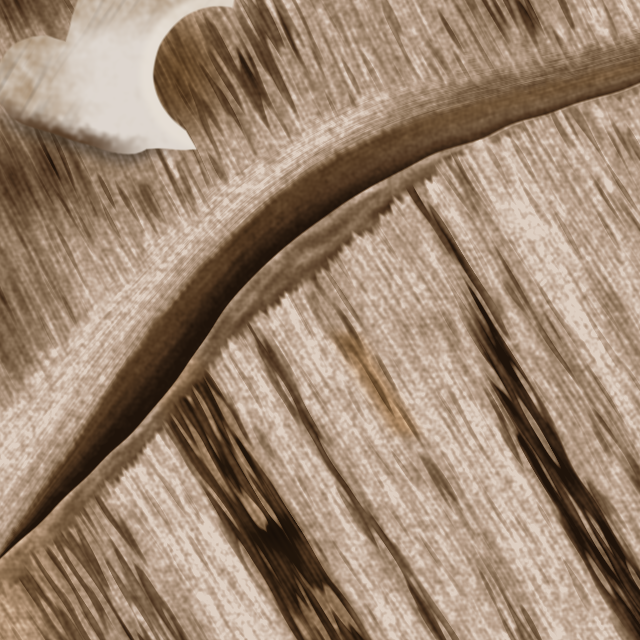
This texture is drawn by a WebGL 2 fragment shader. Its source:

```glsl
#version 300 es
precision highp float;
uniform vec2 u_resolution;
out vec4 fragColor;

const vec3 OCHRE = vec3(.55, .36, .15);
const vec3 BONE_WHITE = vec3(.87, .84, .81);
const vec3 BONE_TAN = vec3(.67, .57, .46);

vec2 gradientAt(vec2 c) {
  vec2 q = vec2(dot(c, vec2(127.1, 311.7)), dot(c, vec2(269.5, 183.3)));
  return 2. * fract(sin(q) * 43758.5) - 1.;
}

float noise(vec2 p) {
  vec2 i = floor(p), f = fract(p), u = f * f * (3. - 2. * f), e = vec2(0, 1);
  float a = dot(gradientAt(i), f), b = dot(gradientAt(i + e.yx), f - e.yx);
  float c = dot(gradientAt(i + e), f - e), d = dot(gradientAt(i + 1.), f - 1.);
  return mix(mix(a, b, u.x), mix(c, d, u.x), u.y);
}

// Catmull-Rom height through evenly spaced knots
float curve(float h[11], float x) {
  float s = clamp(x, 0., .9999) * 8., t = fract(s);
  int i = int(s);
  float a = h[i], b = h[i + 1], c = h[i + 2], d = h[i + 3];
  return b + .5 * t * (c - a + t * (2. * a - 5. * b + 4. * c - d + t * (3. * (b - c) + d - a)));
}

float band(float v, float lo, float hi) {
  return smoothstep(lo - .015, lo + .015, v) - smoothstep(hi - .015, hi + .015, v);
}

float spot(vec2 p, float x, float y, float rx, float ry) {
  vec2 q = (p - vec2(x, y)) / vec2(rx, ry);
  return exp(-dot(q, q));
}

float taper(vec2 p, vec2 a, vec2 b, float ra, float rb) {
  float h = clamp(dot(p - a, b - a) / dot(b - a, b - a), 0., 1.);
  return length(p - mix(a, b, h)) - mix(ra, rb, h);
}

// Wood colours from darkest (0) to palest (1)
vec3 woodRamp(float tone) {
  vec3 c[6] = vec3[6](vec3(.12, .075, .04), vec3(.31, .21, .13), vec3(.44, .34, .24),
    vec3(.58, .48, .38), vec3(.73, .63, .55), vec3(.87, .81, .76));
  float s = clamp(tone, 0., .9999) * 5.;
  int i = int(s);
  return mix(c[i], c[i + 1], fract(s));
}

// g.x runs across the fibres, g.y along them
float fibres(vec2 g, float base, float wear) {
  float fine = noise(g * vec2(170, 12)), mid = noise(g * vec2(65, 5) + 7.);
  float gash = noise(g * vec2(100, 11) + 53.) + .5 * mid + .3 * fine + .42 * wear - .16;
  return base + .36 * fine + .24 * mid + .24 * noise(g * vec2(17, 2.5) + 31.)
    - (.22 + .36 * wear) * smoothstep(0., .24, gash);
}

float lowerBoard(vec2 p, vec2 g) {
  float a = g.x, spread = .065 * smoothstep(.6, .3, p.y);
  float pale = band(a, .27, .375) + .6 * band(a, .62, .69) + .5 * band(a, .74, .83) + .5 * band(a, 1.01, 1.12);
  float wear = .6 * band(a, .05, .255) + .95 * band(a, .39, .495) + .8 * band(a, .575, .605)
    + .4 * band(a, .68, .73) + .5 * band(a, .965, 1.) + .3 * band(a, 1.14, 1.25)
    + 1.1 * band(a, .905 - spread, .93 - .3 * spread)
    + .7 * spot(p, .43, .17, .035, .025) + .6 * spot(p, .66, .49, .025, .025);
  return fibres(g, .84 + .08 * pale - .17 * wear, wear);
}

float upperBoard(vec2 p, vec2 g) {
  float wear = .8 * spot(p, .41, .9, .09, .12) + .7 * spot(p, .79, .98, .13, .08) + .4 * spot(p, .2, .7, .13, .06);
  float shade = .55 * spot(p, .02, .73, .16, .085) + .45 * spot(p, .27, .88, .08, .09)
    + .45 * spot(p, 0., .51, .075, .11) + .5 * spot(p, .03, 1., .1, .06);
  return fibres(g, .83 - shade - .15 * wear, wear);
}

float boneDistance(vec2 p, float hole) {
  vec2 heel = vec2(.195, .831);
  float knob = taper(p, vec2(.065, .872), heel, .072, .072);
  float shaft = taper(p, vec2(.169, .896), vec2(.25, 1.03), .078, .12);
  float spur = taper(p, heel, vec2(.305, .768), .072, .002);
  return max(min(min(knob, shaft), spur), -hole);
}

vec3 boneColor(vec2 p, float d, float hole) {
  float rough = noise(p * 38.) + .7 * noise(p * 95.);
  float worn = .6 * smoothstep(.16, .04, p.x) + .5 * smoothstep(.92, 1., p.y);
  vec3 c = mix(BONE_WHITE, BONE_TAN, clamp(worn + rough * (.12 + .8 * worn), 0., 1.3));
  c *= 1. - .2 * worn * smoothstep(0., .5, noise(vec2(p.x - .6 * p.y, p.y) * vec2(90, 14)));
  float under = smoothstep(.87, .79, p.y) * smoothstep(.25, .12, p.x);
  c = mix(c, woodRamp(.25), under * smoothstep(-.035, 0., d + .015 * rough));
  return mix(c, vec3(.91, .88, .84), .7 * smoothstep(.022, .005, abs(hole - .007)));
}

void main() {
  vec2 p = gl_FragCoord.xy / u_resolution;
  float px = 1.5 / min(u_resolution.x, u_resolution.y);
  float low = curve(float[11](.02, .128, .245, .373, .547, .655, .733, .785, .828, .87, .91), p.x);
  float brow = curve(float[11](-.05, .136, .323, .505, .645, .742, .802, .842, .872, .905, .94), p.x);
  float crest = curve(float[11](.2, .35, .5, .62, .735, .81, .865, .895, .92, .955, .99), p.x);
  low += .008 * noise(p * 14.);
  float right = smoothstep(.5, .8, p.x), grit = noise(p * 70.) + noise(p * 160.);
  vec2 sway = p + .009 * vec2(noise(p * 5.), noise(p * 5. + 9.));
  vec2 gLow = mat2(.85, .52, .52, -.85) * sway, gUp = mat2(.89, .45, .45, -.89) * sway;
  float ragged = .03 * noise(gLow * vec2(120, 9)) + .03 * noise(p * 25.);

  // Upper board and the smooth bevel below it
  float slope = (p.y - brow) / max(crest - brow, .01);
  float scrape = noise(vec2(slope * 13., p.x * 9.)) + .8 * noise(vec2(slope * 32., p.x * 28.));
  float bevel = mix(.71 + .2 * smoothstep(0., .6, slope), .4 + .18 * slope, right) + .2 * scrape;
  float tone = mix(upperBoard(p, gUp), bevel, smoothstep(.02, -.03, p.y - crest + 1.5 * ragged));

  // Shadowed groove
  float depth = (p.y - low) / max(brow - low, .012);
  float hollow = mix(.45, .08, smoothstep(.25, .75, p.x));
  float groove = mix(.24, .42, right) * smoothstep(hollow - .3, hollow + .4, depth);
  groove += .2 * noise(vec2(depth * 9., p.x * 14.)) * depth;
  float inGroove = smoothstep(.01, -.01, p.y - brow + .3 * ragged);
  tone = mix(tone, groove, inGroove);

  // Lower board with a worn lip
  float lipWidth = .045 + .035 * spot(p, .46, .6, .14, .3) - .04 * smoothstep(.58, .75, p.x);
  float below = low - p.y, onBoard = smoothstep(-px, px, below);
  float lip = .46 + .2 * smoothstep(.2, 0., p.x) + .24 * smoothstep(.018, .004, below)
    - .16 * smoothstep(.5, 1., below / lipWidth) + .35 * noise(vec2(below * 55., p.x * 22.));
  float board = mix(lip, lowerBoard(p, gLow), smoothstep(-.008, .012, below - lipWidth + ragged));
  tone = mix(tone, board, onBoard);
  tone += .32 * grit * (.12 + .7 * tone);

  // Warm stains
  float lowStain = .4 * band(gLow.x, .69, .725) * band(p.y, .32, .48)
    + .22 * smoothstep(.22, 0., p.x) + .2 * band(gLow.x, .4, .49);
  float upStain = .25 * inGroove * smoothstep(.3, .8, depth) + .45 * spot(p, .28, .89, .06, .08);
  vec3 color = mix(woodRamp(tone), OCHRE * (.35 + tone), mix(upStain, lowStain, onBoard));

  // Pale bone and its shadow
  float hole = length(p - vec2(.345, .885)) - .105;
  float bone = boneDistance(p, hole) + .003 * noise(p * 30.);
  color *= 1. - .35 * smoothstep(.03, 0., bone) * smoothstep(.85, .78, p.y) * smoothstep(.3, .2, p.x);
  color = mix(color, boneColor(p, bone, hole), smoothstep(px, -px, bone));
  fragColor = vec4(color, 1);
}
```
